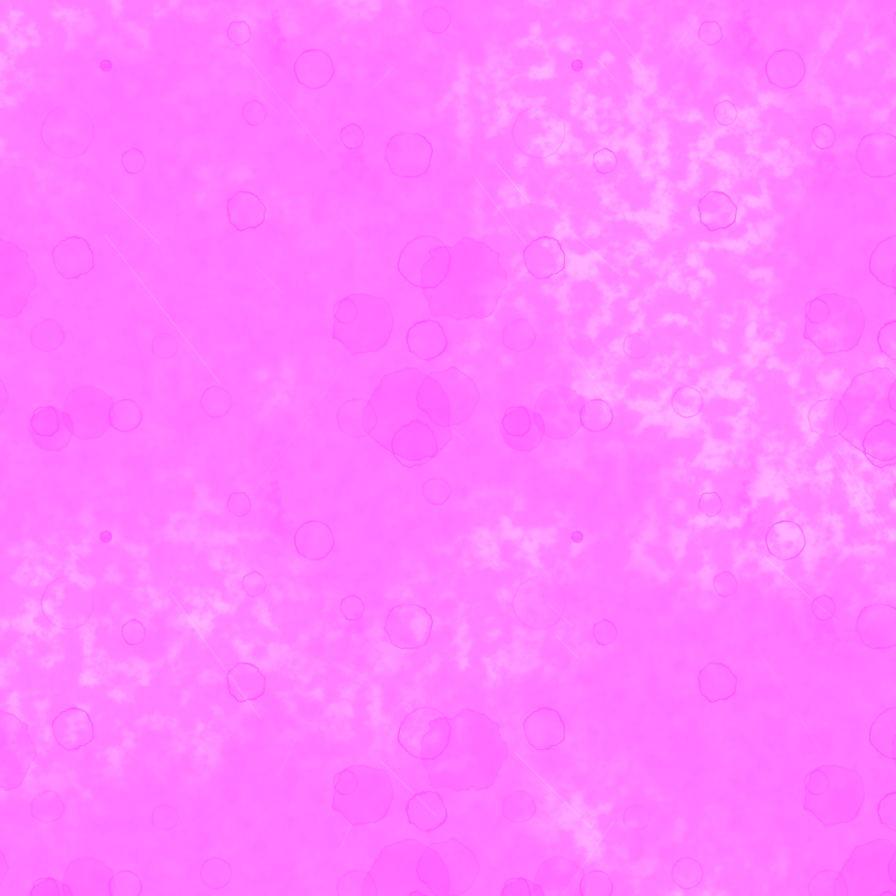
Give the GLSL for this texture, as a Shadertoy shader.

```glsl
// Worn pink paper with a repeating tile of water rings and blots under scuffs that do not repeat.
#define PERIOD 0.526       // tile size, in canvas units
#define RING_CELLS 5.0     // ring grid cells per tile
#define RING_CHANCE 0.68
#define RIM_WIDTH 0.0022   // in tile units
#define SCRATCHES 34
#define SCRATCH_WIDTH 0.0009
#define GRAIN_SCALE 62.0
#define BASE_COLOR vec3(1.0, 0.455, 1.0)
#define WORN_COLOR vec3(1.0, 0.69, 1.0)
#define STAIN_COLOR vec3(1.0, 0.33, 1.0)

vec2 hash2(vec2 p) {
    vec3 q = fract(p.xyx * vec3(0.1031, 0.1030, 0.0973));
    q += dot(q, q.yzx + 33.33);
    return fract((q.xx + q.yz) * q.zy);
}

float noise(vec2 p) {
    vec2 i = floor(p), f = fract(p);
    f = f * f * (3.0 - 2.0 * f);
    float low = mix(hash2(i).x, hash2(i + vec2(1, 0)).x, f.x);
    float high = mix(hash2(i + vec2(0, 1)).x, hash2(i + vec2(1, 1)).x, f.x);
    return mix(low, high, f.y);
}

float fbm(vec2 p) {
    float sum = 0.0, amp = 0.53;
    for (int i = 0; i < 4; i++) {
        sum += amp * noise(p);
        p = mat2(1.6, 1.2, -1.2, 1.6) * p + 17.3;
        amp *= 0.5;
    }
    return sum;
}

// Shortest offset on the repeating tile
vec2 wrap(vec2 d) { return d - round(d); }

// Dried drop: broken dark rim around a mottled body
float stain(vec2 d, float r, float wobble, float rim, float fill, float px) {
    if (length(d) > 1.5 * r) return 0.0;
    vec2 n = d / r, seed = vec2(r * 913.0, r * 377.0);
    float s = length(d) - r + r * wobble * (fbm(n * 2.2 + seed) - 0.5);
    float w = max(RIM_WIDTH, 0.65 * px);
    float line = exp(-s * s / (w * w)) * (0.25 + noise(n * 1.4 + seed.yx));
    float body = smoothstep(w, -w, s) * (0.35 + 1.2 * fbm(n * 1.5 + seed));
    return rim * line + fill * body;
}

// Ragged dark rub mark
float smudge(vec2 d, vec2 size) {
    vec2 n = d / size;
    return exp(-dot(n, n)) * smoothstep(0.36, 0.62, fbm(d * 32.0 + 5.0));
}

// Rings scattered on a jittered grid that closes on the tile
float rings(vec2 p, float px) {
    float sum = 0.0;
    vec2 cell = floor(p * RING_CELLS);
    for (int y = -1; y <= 1; y++)
    for (int x = -1; x <= 1; x++) {
        vec2 id = cell + vec2(x, y);
        vec2 key = mod(id, RING_CELLS) + 11.0;
        vec2 place = hash2(key), kind = hash2(key + 40.0);
        vec2 look = hash2(key + 80.0);
        if (kind.x > RING_CHANCE) continue;
        vec2 d = p - (id + 0.2 + 0.6 * place) / RING_CELLS;
        float r = mix(0.02, 0.058, kind.y);
        sum += stain(d, r, mix(0.12, 0.4, look.y), mix(0.3, 0.9, look.x), 0.12 * look.y, px);
    }
    return sum;
}

// Large blots and marks that give the tile its character
float blots(vec2 p, float px) {
    float sum = stain(wrap(p - vec2(0.866, 0.884)), 0.095, 0.40, 0.50, 0.30, px);
    sum += stain(wrap(p - vec2(0.953, 0.845)), 0.062, 0.35, 0.40, 0.18, px);
    sum += stain(wrap(p - vec2(0.109, 0.911)), 0.046, 0.20, 0.25, 0.36, px);
    sum += stain(wrap(p - vec2(0.186, 0.875)), 0.056, 0.30, 0.25, 0.28, px);
    sum += stain(wrap(p - vec2(0.983, 0.594)), 0.085, 0.50, 0.35, 0.28, px);
    sum += stain(wrap(p - vec2(0.770, 0.687)), 0.064, 0.30, 0.50, 0.24, px);
    sum += stain(wrap(p - vec2(0.225, 0.139)), 0.012, 0.10, 0.50, 0.60, px);
    sum += 0.55 * smudge(wrap(p - vec2(0.59, 0.06)), vec2(0.028, 0.095));
    return sum + 0.4 * smudge(wrap(p - vec2(0.767, 0.334)), vec2(0.085, 0.055));
}

// Thin pale scratches, mostly along one diagonal
float scratches(vec2 uv, float px) {
    float sum = 0.0, w = max(SCRATCH_WIDTH, 0.6 * px);
    for (int i = 0; i < SCRATCHES; i++) {
        vec2 key = vec2(i, 7 * i + 3), size = hash2(key + 60.0), turn = hash2(key + 120.0);
        float angle = (turn.x < 0.7 ? -0.85 : 1.0) + 0.4 * (turn.y - 0.5);
        vec2 dir = vec2(cos(angle), sin(angle)), v = uv - hash2(key);
        float reach = mix(0.015, 0.11, size.x * size.x);
        float dist = length(v - dir * clamp(dot(v, dir), -reach, reach));
        sum += mix(0.08, 0.3, size.y) * exp(-dist * dist / (w * w));
    }
    return sum;
}

void mainImage(out vec4 fragColor, in vec2 fragCoord) {
    vec2 uv = fragCoord / iResolution.xy;
    float px = 1.0 / iResolution.y;
    vec2 tile = vec2(uv.x, 1.0 - uv.y) / PERIOD;

    // Broad scuffed areas, broken up by fine grain
    vec2 glow = (uv - vec2(0.74, 0.75)) / vec2(0.17, 0.2);
    float broad = fbm(uv * 4.0 + 23.0) + 0.15 * exp(-dot(glow, glow));
    float scuff = smoothstep(0.36, 0.74, broad + 0.25 * (fbm(uv * 18.0) - 0.5));
    float grain = fbm(uv * GRAIN_SCALE + 9.0);
    float fibre = noise(mat2(0.66, 0.75, -0.75, 0.66) * uv * vec2(190.0, 190.0) * 0.9);
    float wear = scuff * (0.22 + 0.6 * smoothstep(0.4, 0.78, grain));
    wear += 0.26 * (grain - 0.5) + 0.05 * (fibre - 0.5) + 0.05 + scratches(uv, px);

    float marks = rings(tile, px / PERIOD) + blots(tile, px / PERIOD);
    vec3 color = mix(BASE_COLOR, WORN_COLOR, min(wear, 1.0));
    color = mix(color, STAIN_COLOR, clamp(marks, 0.0, 0.85));
    fragColor = vec4(color, 1.0);
}
```
